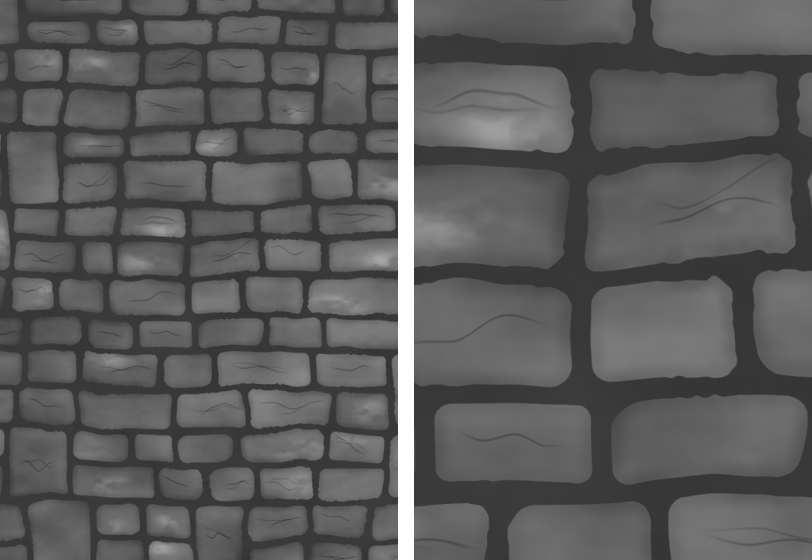
Left, the full canvas; right, a detail of the centre.
A Shadertoy shader for this texture:

```glsl
const float ROWS = 15.0;
const float SPAN = 0.36;          // width of one group of stones
const float STONE_WIDTH = 0.118;
const float HALF_JOINT = 0.0048;

float hash(vec2 c) {
    vec3 v = fract(c.xyx * vec3(0.1031, 0.1030, 0.0973));
    v += dot(v, v.yzx + 33.33);
    return fract((v.x + v.y) * v.z);
}

float noise(vec2 p) {
    vec2 i = floor(p), f = fract(p);
    f = f * f * (3.0 - 2.0 * f);
    return mix(mix(hash(i), hash(i + vec2(1, 0)), f.x),
               mix(hash(i + vec2(0, 1)), hash(i + 1.0), f.x), f.y);
}

float fbm(vec2 p) {
    float sum = 0.0, amp = 0.5;
    for (int i = 0; i < 4; i++) {
        sum += amp * noise(p);
        p = p * 2.03 + 17.0;
        amp *= 0.5;
    }
    return sum / 0.9375;
}

float rowEdge(float row) {
    return (row - 0.4 + 0.32 * (hash(vec2(row + 50.0, 3.0)) - 0.5)) / ROWS;
}

// A tall stone fills both rows of a band at the left end of a group
bool hasTall(float band, float group) {
    return hash(vec2(band + 21.0, group + 77.0)) < 0.36;
}

float groupEdge(float row, float band, float group) {
    float shift = hash(vec2(band + 9.0, 5.0)) + 0.3 * (hash(vec2(band, group + 31.0)) - 0.5);
    float stagger = hasTall(band, group) ? 0.0 : 0.5 * (hash(vec2(row + 40.0, group + 13.0)) - 0.5);
    return (group + shift + stagger - 1.0) * SPAN;
}

// Finds the stone cell around p: lower and upper corner, and its id
void findStone(vec2 p, out vec2 lo, out vec2 hi, out vec2 id) {
    float row = floor(p.y * ROWS + 0.4);
    if (p.y < rowEdge(row)) row -= 1.0;
    else if (p.y >= rowEdge(row + 1.0)) row += 1.0;
    float band = floor(row * 0.5);

    float group = floor(p.x / SPAN) - 1.0;
    for (int i = 0; i < 4; i++)
        if (p.x >= groupEdge(row, band, group + 1.0)) group += 1.0;
    float left = groupEdge(row, band, group);
    float right = groupEdge(row, band, group + 1.0);

    if (hasTall(band, group)) {
        float tallEnd = left + mix(0.075, 0.12, hash(vec2(group + 8.0, band + 61.0)));
        if (p.x < tallEnd) {
            lo = vec2(left, rowEdge(band * 2.0));
            hi = vec2(tallEnd, rowEdge(band * 2.0 + 2.0));
            id = vec2(band * 2.0, group * 8.0 + 7.0) + 60.0;
            return;
        }
        left = tallEnd;
    }

    float count = max(1.0, floor((right - left) / STONE_WIDTH + 0.1 + 0.8 * hash(vec2(row + 5.0, group + 91.0))));
    float index = 0.0, start = left, end = right;
    for (float k = 1.0; k < 5.0; k++) {
        if (k >= count) break;
        float wobble = 0.55 * (hash(vec2(row + 33.0, group * 8.0 + k + 20.0)) - 0.5);
        float edge = left + (right - left) * (k + wobble) / count;
        if (p.x >= edge) { start = edge; index = k; }
        else { end = edge; break; }
    }
    lo = vec2(start, rowEdge(row));
    hi = vec2(end, rowEdge(row + 1.0));
    id = vec2(row, group * 8.0 + index) + 60.0;
}

float roundBox(vec2 q, vec2 size, float radius) {
    vec2 d = abs(q) - size + radius;
    return length(max(d, 0.0)) + min(max(d.x, d.y), 0.0) - radius;
}

// Thin bent line that fades at both ends
float crack(vec2 q, vec2 size, float seed, float px) {
    float x = q.x / size.x;
    float slope = hash(vec2(seed, 1.0)) - 0.5;
    float path = 0.5 * (hash(vec2(seed, 2.0)) - 0.5) + slope * x - slope * x * x
               + 0.4 * (noise(vec2(x * 2.5, seed)) - 0.5);
    float reach = 1.0 - smoothstep(0.3, 0.75, abs(x - slope * 0.6));
    return reach * (1.0 - smoothstep(0.0, 0.0008 + px, abs(q.y - path * size.y)));
}

void mainImage(out vec4 fragColor, in vec2 fragCoord) {
    float px = 1.0 / iResolution.y;
    vec2 p = fragCoord * px;
    vec2 warped = p + 0.016 * (vec2(noise(p * 9.0), noise(p * 9.0 + 40.0)) - 0.5)
                    + 0.005 * (vec2(noise(p * 34.0), noise(p * 34.0 + 70.0)) - 0.5);
    vec2 lo, hi, id;
    findStone(warped, lo, hi, id);
    float seed = floor(hash(id) * 900.0);
    vec2 tilt = vec2(hash(id + 3.0), hash(id + 7.0)) - 0.5;

    // Stone outline with uneven sides and a slightly ragged rim
    vec2 size = 0.5 * (hi - lo) - HALF_JOINT - 0.002 * hash(id + 11.0);
    vec2 q = warped - 0.5 * (lo + hi) - 0.002 * tilt;
    vec2 skewed = q + vec2(q.y * tilt.x * 0.12, q.x * tilt.y * 0.05);
    float d = roundBox(skewed, size, mix(0.008, 0.017, hash(id + 15.0)));
    d += 0.0028 * (noise(p * 190.0) - 0.5) * smoothstep(0.35, 0.7, noise(p * 22.0));

    // Painted light: broad glow, tilted tone, clouds and pale smears
    vec2 local = q / size;
    float glow = exp(-5.0 * dot(p - vec2(0.66, 0.43), p - vec2(0.66, 0.43)));
    float clouds = fbm(p * vec2(13.0, 20.0) + seed) - 0.5;
    float tone = 0.372 + 0.075 * glow + 0.05 * (hash(id + 19.0) - 0.5);
    tone += 0.06 * dot(local, tilt) + 0.17 * clouds;
    float smear = exp(-3.0 * dot(local - tilt, local - tilt)) * smoothstep(0.3, 0.7, fbm(p * vec2(28.0, 45.0)));
    tone += 0.17 * smear * step(0.68, hash(id + 23.0));
    tone -= 0.055 * smoothstep(-0.012, 0.0, d) * (0.4 + noise(p * 25.0));
    tone += 0.012 * (fbm(p * 110.0) - 0.5);
    tone -= 0.09 * crack(q, size, seed, px) * step(0.45, hash(id + 27.0));
    tone -= 0.06 * crack(q * vec2(-1.0, 1.0), size, seed + 5.0, px) * step(0.65, hash(id + 27.0));

    float mortar = 0.222 + 0.04 * (fbm(p * 18.0) - 0.5);
    float cover = 1.0 - smoothstep(-px, px, d);
    fragColor = vec4(vec3(mix(mortar, tone, cover)), 1.0);
}
```
